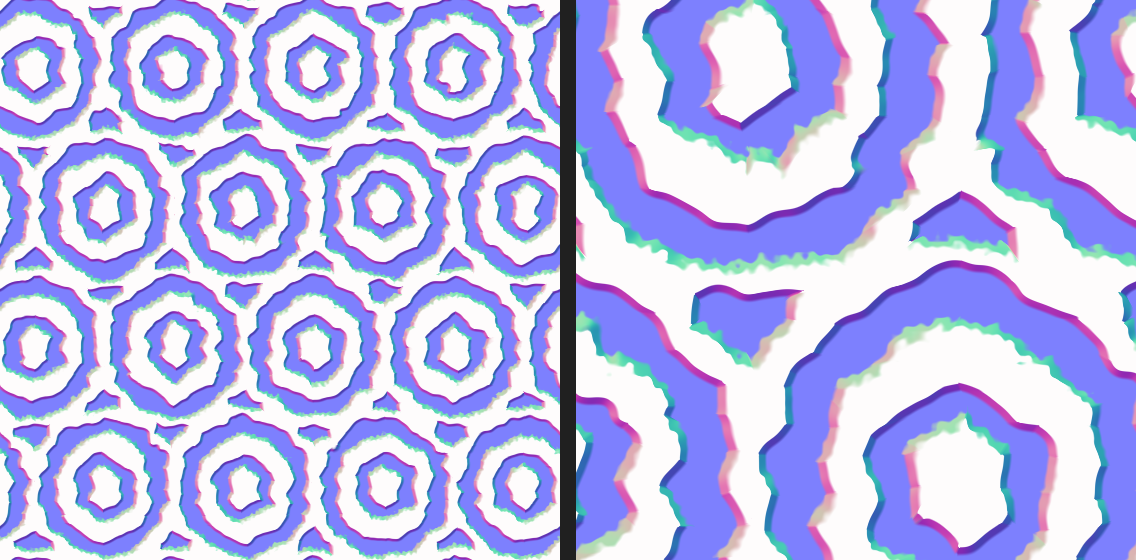
Left: the whole. Right: its middle third, enlarged.
Reproduce this texture map procedurally as a Shadertoy shader.

```glsl
// Tiling sheet of ragged double rings in four staggered rows, with small chips in the gaps.
// A distance field, roughened by wrapping gradient noise, gives ink on white;
// its slope tints the rims like a tangent-space normal map.

const float REPEATS = 4.0;
const vec3 PAPER = vec3(0.995, 0.99, 0.99);
const vec3 FLAT_BLUE = vec3(0.49, 0.50, 0.995);

vec2 hash2(vec2 p) {
    vec3 q = fract(p.xyx * vec3(0.1031, 0.1030, 0.0973));
    q += dot(q, q.yzx + 33.33);
    return fract((q.xx + q.yz) * q.zy);
}

vec2 gradientAt(vec2 cell, float period) {
    float angle = 6.28318 * hash2(mod(cell, period) + period).x;
    return vec2(cos(angle), sin(angle));
}

// Gradient noise on the unit square, wrapping after a whole number of cells
float wrapNoise(vec2 uv, float period) {
    vec2 p = uv * period;
    vec2 i = floor(p), f = p - i;
    vec2 u = f * f * f * (f * (f * 6.0 - 15.0) + 10.0);
    vec2 e = vec2(0.0, 1.0);
    float a = dot(gradientAt(i, period), f);
    float b = dot(gradientAt(i + e.yx, period), f - e.yx);
    float c = dot(gradientAt(i + e.xy, period), f - e.xy);
    float d = dot(gradientAt(i + e.yy, period), f - e.yy);
    return mix(mix(a, b, u.x), mix(c, d, u.x), u.y);
}

vec2 wrapNoise2(vec2 uv, float period) {
    return vec2(wrapNoise(uv, period), wrapNoise(uv.yx, period + 1.0));
}

float triangleWave(float t) {
    return abs(fract(t) - 0.5) * 4.0 - 1.0;
}

// Ellipse blended towards a hexagon with its point at the top
float softHexagon(vec2 p, vec2 radii, float corner) {
    vec2 q = abs(p) / radii;
    float hexagon = max(q.x, 0.5 * q.x + 0.866 * q.y);
    return (mix(length(q), hexagon, corner) - 1.0) * min(radii.x, radii.y);
}

float band(float outer, float inner) {
    return max(outer, -inner);
}

float doubleRing(vec2 p, vec2 seed) {
    // Saw teeth push the left and right flanks in and out
    float flank = p.x / (abs(p.x) + 0.06);
    p.x += 0.017 * flank * triangleWave(p.y * 6.0 + 0.3 * seed.x);
    float big = band(softHexagon(p, vec2(0.447, 0.485), 0.25),
                     softHexagon(p, vec2(0.338, 0.372), 0.40));
    vec2 core = p + 0.025 * (seed - 0.5);
    float small = band(softHexagon(core, vec2(0.208, 0.222), 0.55),
                       softHexagon(core, vec2(0.104, 0.150), 0.60));
    return min(big, small);
}

// Chip pointing towards the middle of its row, flat on the far side
float chip(vec2 p, vec2 seed) {
    vec2 q = vec2(abs(p.x + 0.03 * (seed.x - 0.5)), abs(p.y) - 0.385);
    float slopes = dot(q, vec2(0.6, -0.8)) - 0.066;
    return max(max(q.y - 0.053, q.x - 0.112), slopes) + 0.014 * (seed.y - 0.5);
}

float field(vec2 uv) {
    // Worn patches get a stronger fine warp
    float wear = smoothstep(0.22, 0.50, wrapNoise(uv, 13.0));
    vec2 p = uv * REPEATS;
    p += 0.050 * wrapNoise2(uv, 20.0);
    p += mix(0.018, 0.055, wear) * wrapNoise2(uv, 46.0);
    float d = 1.0;
    for (int j = -1; j <= 1; j++) {
        float row = floor(p.y) + float(j);
        vec2 q = p - vec2(0.745 - 0.5 * mod(row, 2.0), row + 0.516);
        float ringId = floor(q.x + 0.5), gapId = floor(q.x);
        vec2 ringSeed = hash2(mod(vec2(ringId, row), REPEATS) + 3.0);
        vec2 chipSeed = hash2(mod(vec2(gapId, row), REPEATS) + 17.0 + 9.0 * step(0.0, q.y));
        d = min(d, doubleRing(vec2(q.x - ringId, q.y), ringSeed));
        d = min(d, chip(vec2(q.x - gapId - 0.5, q.y), chipSeed));
    }
    return d;
}

// Rim tint from the outward direction: left teal, up purple, right pink, down green
vec3 rimColour(vec2 outward) {
    return vec3(0.53 + 0.37 * vec2(outward.x, -outward.y), 0.70);
}

void mainImage(out vec4 fragColor, in vec2 fragCoord) {
    vec2 uv = fragCoord / iResolution.xy;
    float pixel = REPEATS / iResolution.y;

    // Distance in repeat units, corrected by the slope of the field
    vec2 e = vec2(0.0015, 0.0);
    float d = field(uv);
    vec2 slope = vec2(field(uv + e.xy), field(uv + e.yx)) - d;
    slope /= e.x * REPEATS;
    float steep = max(length(slope), 0.4);
    vec2 outward = slope / steep;
    d /= steep;

    // Lower edges are torn; lower right edges fade softly
    d += 0.024 * max(-outward.y, 0.0) * wrapNoise(uv, 150.0);
    float lit = max(dot(outward, vec2(0.707, -0.707)), 0.0);
    float aa = 0.7 * pixel;
    float ink = 1.0 - smoothstep(0.008 - aa, 0.008 + aa + 0.014 * lit, d);
    float rim = smoothstep(-0.012 - aa, -0.006 + aa, d);

    vec3 colour = mix(FLAT_BLUE, rimColour(outward), rim);
    fragColor = vec4(mix(PAPER, colour, ink), 1.0);
}
```
